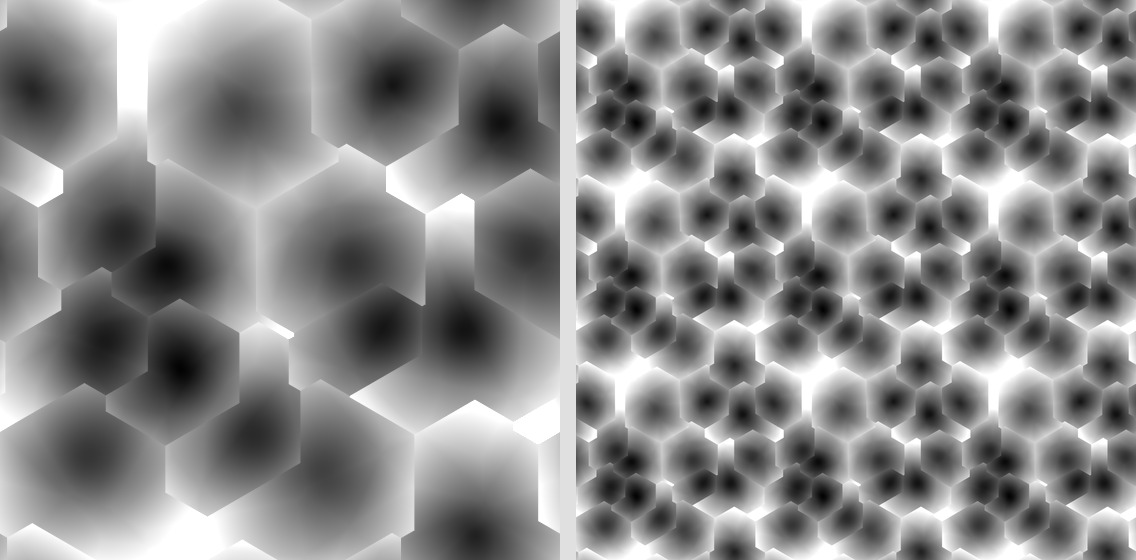
Left, the tile; right, the same tile 3 across and 3 down.
A Shadertoy shader for this texture:

```glsl
// Grey cell noise: hexagon-edged plates, each a soft cone dark at its seed, with white hollows.

const int GRID = 4; // seeds per side, wraps around

// Integer hash (PCG style), three values in 0..1
vec3 hash3(ivec2 cell) {
    uvec3 v = uvec3(uint(cell.x), uint(cell.y), 19u) * 1664525u + 1013904223u;
    v.x += v.y * v.z; v.y += v.z * v.x; v.z += v.x * v.y;
    v ^= v >> 16u;
    v.x += v.y * v.z; v.y += v.z * v.x; v.z += v.x * v.y;
    return vec3(v >> 8u) / 16777216.0;
}

// Distance whose unit ball is an upright triangle; its bisectors form hexagon edges
float triangleDistance(vec2 p) {
    return max(abs(p.x) * 0.8660254 + p.y * 0.5, -p.y);
}

void mainImage(out vec4 fragColor, in vec2 fragCoord) {
    vec2 p = fragCoord / iResolution.xy * float(GRID);
    float pixel = float(GRID) / iResolution.y;
    ivec2 home = ivec2(floor(p));

    vec2 triNear = vec2(9.0);  // two smallest triangle distances
    vec2 coneNear = vec2(9.0); // round cone heights of those two seeds
    vec3 ranked = vec3(9.0);   // three smallest round distances

    for (int y = -2; y <= 2; y++)
    for (int x = -2; x <= 2; x++) {
        ivec2 cell = home + ivec2(x, y);
        vec3 seed = hash3(ivec2(cell.x & (GRID - 1), cell.y & (GRID - 1)));
        vec2 offset = p - vec2(cell) - mix(vec2(0.5), seed.xy, 0.78);

        // The plate is chosen by triangle distance but shaded by round distance
        float tri = triangleDistance(offset);
        float cone = length(vec3(offset, 0.18 * seed.z));
        if (tri < triNear.x) {
            triNear = vec2(tri, triNear.x);
            coneNear = vec2(cone, coneNear.x);
        } else if (tri < triNear.y) {
            triNear.y = tri;
            coneNear.y = cone;
        }

        float d = length(offset);
        if (d < ranked.x) ranked = vec3(d, ranked.xy);
        else if (d < ranked.y) ranked = vec3(ranked.x, d, ranked.y);
        else ranked.z = min(ranked.z, d);
    }

    // Smooth the plate edge over one pixel
    float edge = (triNear.y - triNear.x) / 1.7320508;
    float cone = mix(coneNear.y, coneNear.x, clamp(0.5 + edge / pixel, 0.0, 1.0));

    // The third-nearest distance adds faint straight creases
    float grey = 0.03 + 1.13 * cone + 0.3 * (ranked.z - 0.93);
    fragColor = vec4(vec3(clamp(grey, 0.0, 1.0)), 1.0);
}
```
